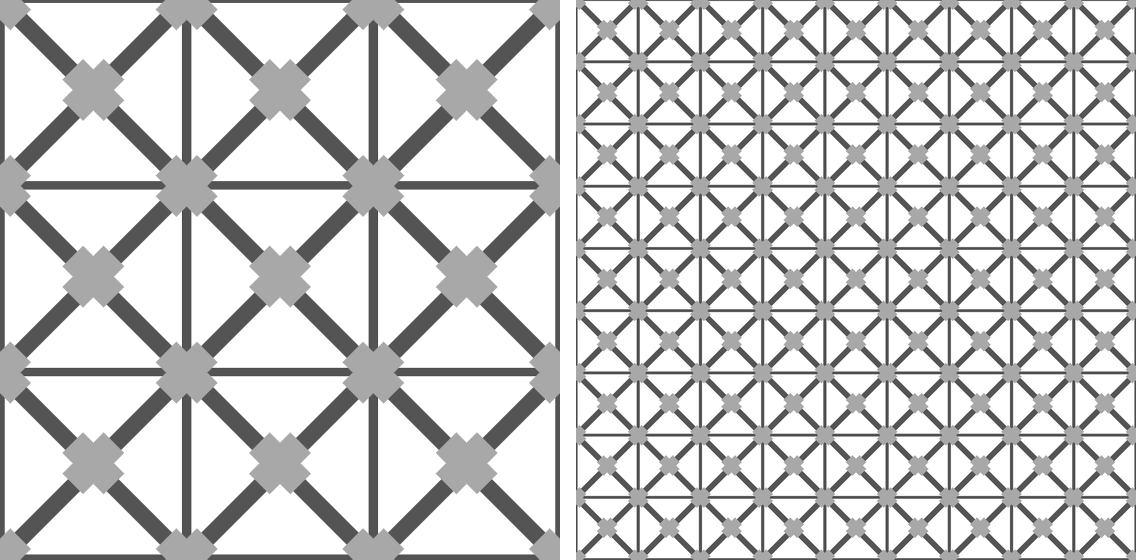
Left: one tile. Right: repeated 3 by 3.
Give the GLSL for this pattern, as a WebGL 1 fragment shader.

```glsl
precision highp float;
// Square lattice of thin rails and diagonal bars, with a tilted grey cross on every joint.

uniform vec2 u_resolution;

const float REPEATS = 3.0;

// All lengths are fractions of one cell.
const float RAIL_HALF_X = 0.0252;
const float RAIL_HALF_Y = 0.0225;
const float RAIL_RIM = 0.0050;
const float BAR_HALF = 0.0455;
const float CROSS_REACH = 0.1565;
const float CROSS_HALF = 0.0783;

const vec2 RAIL_ORIGIN = vec2(0.0, 0.007);
const vec2 JOINT_ORIGIN = vec2(0.0, 0.004);
const vec2 CENTRE_ORIGIN = vec2(0.5, 0.518);

const vec3 PAPER = vec3(1.0);
const vec3 STEEL = vec3(0.33);
const vec3 RIM = vec3(0.29);
const vec3 PLATE = vec3(0.66);

// Offset from the nearest lattice point, in -0.5 .. 0.5.
vec2 nearest(vec2 p, vec2 origin) {
  return fract(p - origin + 0.5) - 0.5;
}

float coverage(float dist, float pixel) {
  return clamp(0.5 - dist / pixel, 0.0, 1.0);
}

// Vertical and horizontal rails through the lattice point.
float railDistance(vec2 p, vec2 halfWidth) {
  vec2 d = abs(p) - halfWidth;
  return min(d.x, d.y);
}

// Both diagonals through the lattice point.
float barDistance(vec2 p, float halfWidth) {
  return abs(abs(p.x) - abs(p.y)) * sqrt(0.5) - halfWidth;
}

// Plus sign turned by 45 degrees.
float crossDistance(vec2 p, float reach, float halfWidth) {
  vec2 q = abs(vec2(p.x + p.y, p.y - p.x)) * sqrt(0.5);
  float along = max(q.x, q.y);
  float across = min(q.x, q.y);
  return max(along - reach, across - halfWidth);
}

void main() {
  vec2 p = gl_FragCoord.xy / u_resolution * REPEATS;
  float pixel = REPEATS / min(u_resolution.x, u_resolution.y);

  // Rails with a darker rim
  float rail = railDistance(nearest(p, RAIL_ORIGIN), vec2(RAIL_HALF_X, RAIL_HALF_Y));
  vec3 color = mix(PAPER, RIM, coverage(rail, pixel));
  color = mix(color, STEEL, coverage(rail + RAIL_RIM, pixel));

  // Diagonal bars
  vec2 joint = nearest(p, JOINT_ORIGIN);
  color = mix(color, STEEL, coverage(barDistance(joint, BAR_HALF), pixel));

  // Crosses on the corners and in the cell centres
  float corner = crossDistance(joint, CROSS_REACH, CROSS_HALF);
  float centre = crossDistance(nearest(p, CENTRE_ORIGIN), CROSS_REACH, CROSS_HALF);
  color = mix(color, PLATE, coverage(min(corner, centre), pixel));

  gl_FragColor = vec4(color, 1.0);
}
```
